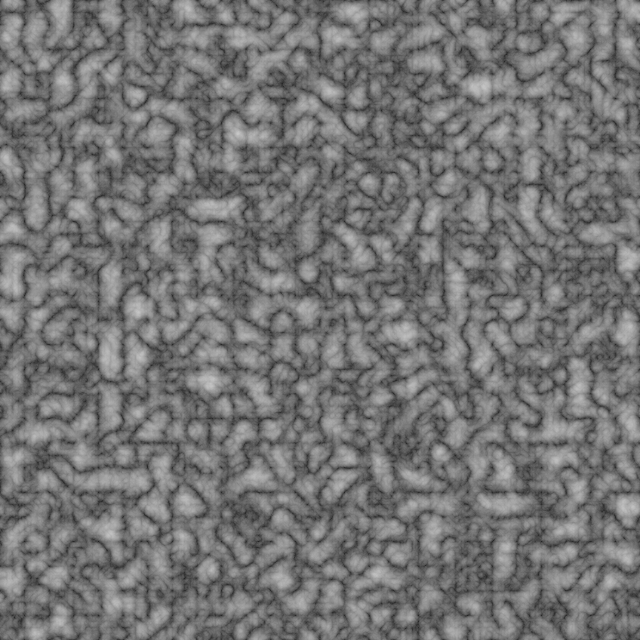
Give the GLSL for this texture, as a Shadertoy shader.

```glsl
// Grey turbulence: soft pale cushions divided by thin dark winding creases.
// Octaves of folded gradient noise are summed, then a gamma curve lifts
// the shadows so that the cushions stay soft and the creases stay sharp.

// Random unit vector for a lattice point, from an integer hash
vec2 latticeGradient(ivec2 cell, uint seed) {
    uint h = uint(cell.x) * 1597334677u ^ uint(cell.y) * 3812015801u;
    h ^= seed * 668265263u;
    h = (h ^ (h >> 16)) * 2146121005u;
    h = (h ^ (h >> 15)) * 2221713035u;
    h ^= h >> 16;
    float angle = 6.2831853 * float(h & 65535u) / 65536.0;
    return vec2(cos(angle), sin(angle));
}

// Signed gradient noise, zero at every lattice point
float gradientNoise(vec2 p, uint seed) {
    ivec2 cell = ivec2(floor(p));
    vec2 f = fract(p);
    vec2 blend = f * f * (3.0 - 2.0 * f);
    float a = dot(latticeGradient(cell, seed), f);
    float b = dot(latticeGradient(cell + ivec2(1, 0), seed), f - vec2(1.0, 0.0));
    float c = dot(latticeGradient(cell + ivec2(0, 1), seed), f - vec2(0.0, 1.0));
    float d = dot(latticeGradient(cell + ivec2(1, 1), seed), f - vec2(1.0, 1.0));
    return mix(mix(a, b, blend.x), mix(c, d, blend.x), blend.y);
}

// Folding the noise at zero makes the creases; each octave halves in size
float turbulence(vec2 uv, float pixel) {
    float sum = 0.0;
    float amplitude = 1.0;
    float frequency = 26.0;
    for (uint octave = 0u; octave < 5u; octave++) {
        float n = gradientNoise(uv * frequency, octave + 1u);
        // Round the fold over a fraction of a pixel to smooth its edge
        float softness = 0.15 * frequency * pixel;
        sum += amplitude * sqrt(n * n + softness * softness);
        amplitude *= 0.5;
        frequency *= 2.0;
    }
    return sum;
}

void mainImage(out vec4 fragColor, in vec2 fragCoord) {
    vec2 uv = fragCoord / iResolution.y;
    float relief = turbulence(uv, 1.0 / iResolution.y);

    // Gamma curve from relief to grey
    float grey = 0.80 * pow(relief, 0.49);
    fragColor = vec4(vec3(clamp(grey, 0.0, 1.0)), 1.0);
}
```
